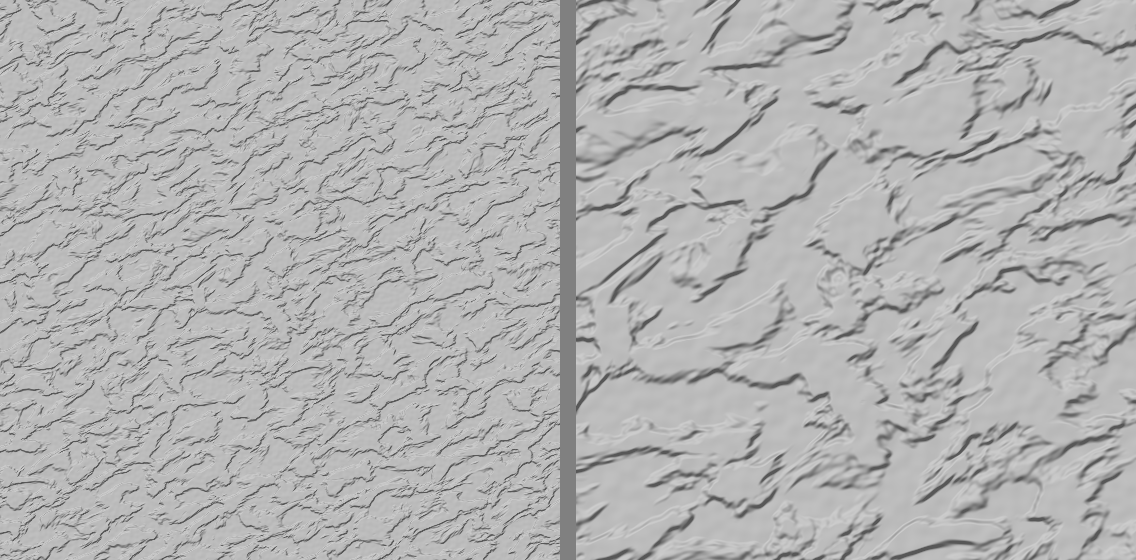
Left, the full canvas; right, a detail of the centre.
Reproduce this texture procedurally as a Shadertoy shader.

```glsl
// Grey stucco plaster: slanted, flat-topped ridges under soft light from the upper left.
#define FREQUENCY 38.0      // ridge cells across the canvas
#define STRETCH 1.9         // ridge length over width
#define SLANT 0.42          // ridge direction in radians
#define ROUGHNESS 0.49      // amplitude ratio between octaves
#define EDGE 0.078          // softness of the step from base to plateau
#define LEVEL 0.012         // noise value at the middle of the step
#define RELIEF 0.0027       // plateau height in canvas units
#define GRAIN 0.00035       // height of the faint bumps on flat parts
#define LIGHT vec3(-0.21, 0.364, 0.907)
#define FLAT_GREY 0.735
#define CREVICE 0.025       // darkening along the steps

float hash(vec2 p) {
    return fract(sin(dot(p, vec2(127.1, 311.7))) * 43758.5453);
}

// Dot product of a random unit gradient at a lattice point with the offset
float gradientDot(vec2 cell, vec2 offset) {
    float angle = 6.2832 * hash(cell);
    return dot(vec2(cos(angle), sin(angle)), offset);
}

float gradientNoise(vec2 p) {
    vec2 i = floor(p), f = fract(p);
    vec2 u = f * f * f * (f * (f * 6.0 - 15.0) + 10.0);
    vec2 e = vec2(1.0, 0.0);
    float low = mix(gradientDot(i, f), gradientDot(i + e.xy, f - e.xy), u.x);
    float high = mix(gradientDot(i + e.yx, f - e.yx), gradientDot(i + e.xx, f - e.xx), u.x);
    return mix(low, high, u.y);
}

float fbm(vec2 p) {
    float sum = 0.0, amplitude = 0.5;
    for (int octave = 0; octave < 4; octave++) {
        sum += amplitude * gradientNoise(p);
        p = p * 2.03 + vec2(17.3, 31.9);
        amplitude *= ROUGHNESS;
    }
    return sum;
}

// Coordinates along and across the ridges, gently bent
vec2 ridgeSpace(vec2 uv) {
    float c = cos(SLANT), s = sin(SLANT);
    vec2 p = vec2(c * uv.x + s * uv.y, c * uv.y - s * uv.x);
    p *= FREQUENCY * vec2(1.0 / STRETCH, 1.0);
    vec2 bend = vec2(gradientNoise(p * 0.6 + 5.2), gradientNoise(p * 0.6 + 71.7));
    return p + 0.6 * bend;
}

// x: height in canvas units, y: plateau mask
vec2 surface(vec2 uv) {
    float n = fbm(ridgeSpace(uv) + 40.0);
    float plateau = smoothstep(LEVEL - EDGE, LEVEL + EDGE, n);
    float grain = gradientNoise(uv * 110.0 + 9.0);
    return vec2(RELIEF * plateau + GRAIN * grain, plateau);
}

void mainImage(out vec4 fragColor, in vec2 fragCoord) {
    vec2 uv = fragCoord / iResolution.y;

    // Surface normal from central differences
    vec2 d = vec2(0.001, 0.0);
    vec2 east = surface(uv + d.xy), west = surface(uv - d.xy);
    vec2 north = surface(uv + d.yx), south = surface(uv - d.yx);
    vec2 slope = vec2(east.x - west.x, north.x - south.x) / (2.0 * d.x);
    vec3 normal = normalize(vec3(-slope, 1.0));

    // Diffuse light, scaled so level ground has the flat grey
    float diffuse = max(dot(normal, LIGHT), 0.0) / LIGHT.z;
    float plateau = 0.25 * (east.y + west.y + north.y + south.y);
    float step01 = 4.0 * plateau * (1.0 - plateau);
    float grey = max(FLAT_GREY * diffuse - CREVICE * step01, 0.34);

    fragColor = vec4(vec3(grey), 1.0);
}
```
